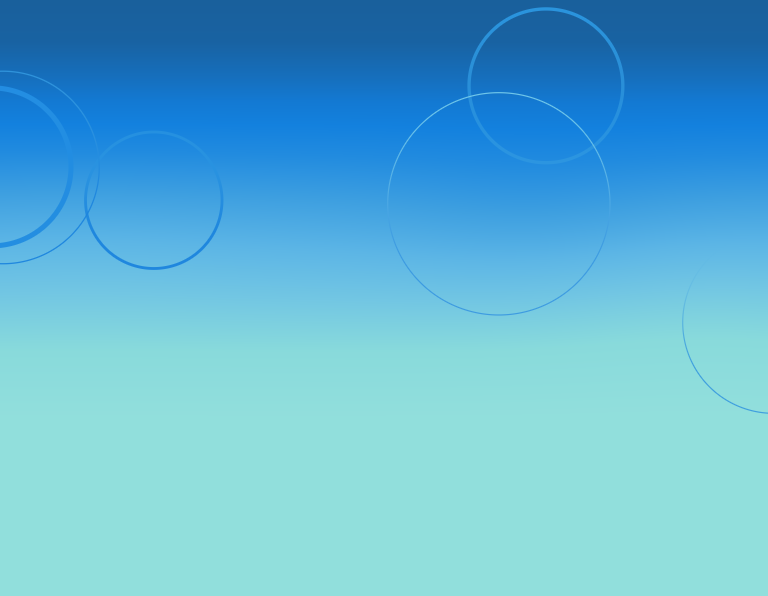
Give the GLSL for this background, as a Shadertoy shader.

```glsl
#define STOP_COUNT 11
#define RING_COUNT 6
#define SHADE_LIFT 0.026
#define TEAL_DROP 0.024
#define LEFT_DROP 0.016
#define RING_OPACITY 0.95

// Sky colour (rgb) and its depth below the top edge (w)
const vec4 skyStops[STOP_COUNT] = vec4[STOP_COUNT](
    vec4(0.100, 0.375, 0.610, 0.00),
    vec4(0.095, 0.385, 0.635, 0.07),
    vec4(0.085, 0.435, 0.740, 0.13),
    vec4(0.075, 0.475, 0.825, 0.17),
    vec4(0.075, 0.505, 0.870, 0.21),
    vec4(0.130, 0.545, 0.875, 0.26),
    vec4(0.250, 0.630, 0.880, 0.34),
    vec4(0.360, 0.710, 0.900, 0.42),
    vec4(0.445, 0.775, 0.890, 0.50),
    vec4(0.535, 0.855, 0.860, 0.59),
    vec4(0.570, 0.873, 0.863, 0.70));

// Ring centre (xy, y down), radius and line width, in canvas heights
const vec4 rings[RING_COUNT] = vec4[RING_COUNT](
    vec4( 0.9160, 0.144, 0.1290, 0.0056),
    vec4( 0.8370, 0.342, 0.1865, 0.0020),
    vec4( 0.2580, 0.336, 0.1145, 0.0048),
    vec4( 0.0050, 0.281, 0.1615, 0.0022),
    vec4(-0.0134, 0.280, 0.1325, 0.0085),
    vec4( 1.2980, 0.541, 0.1525, 0.0020));

// Ring colour and opacity at its top and at its foot
const vec4 ringTop[RING_COUNT] = vec4[RING_COUNT](
    vec4(0.17, 0.59, 0.88, 1.0),
    vec4(0.45, 0.79, 0.92, 1.0),
    vec4(0.17, 0.59, 0.88, 0.7),
    vec4(0.20, 0.60, 0.88, 0.9),
    vec4(0.14, 0.56, 0.89, 1.0),
    vec4(0.33, 0.69, 0.89, 0.0));
const vec4 ringFoot[RING_COUNT] = vec4[RING_COUNT](
    vec4(0.20, 0.61, 0.88, 0.65),
    vec4(0.23, 0.60, 0.88, 1.0),
    vec4(0.11, 0.52, 0.87, 1.0),
    vec4(0.11, 0.52, 0.87, 1.0),
    vec4(0.13, 0.55, 0.88, 1.0),
    vec4(0.23, 0.61, 0.87, 1.0));

// Soft elliptical glow, 1 at its centre
float glow(vec2 p, vec2 centre, vec2 size) {
    vec2 q = (p - centre) / size;
    return exp(-dot(q, q));
}

vec3 skyColour(float depth) {
    vec3 colour = skyStops[0].rgb;
    for (int i = 1; i < STOP_COUNT; i++) {
        float blend = (depth - skyStops[i - 1].w) / (skyStops[i].w - skyStops[i - 1].w);
        colour = mix(colour, skyStops[i].rgb, clamp(blend, 0.0, 1.0));
    }
    return colour;
}

float ringCoverage(vec2 offset, float radius, float width, float pixel) {
    float edge = 0.5 * width - abs(length(offset) - radius);
    return clamp(edge / pixel + 0.5, 0.0, 1.0);
}

void mainImage(out vec4 fragColor, in vec2 fragCoord) {
    float pixel = 1.0 / iResolution.y;
    vec2 p = fragCoord * pixel;
    p.y = 1.0 - p.y;

    // Bend the sky bands with broad glows
    float depth = p.y;
    depth -= SHADE_LIFT * glow(p, vec2(0.90, 0.37), vec2(0.24, 0.13));
    depth += TEAL_DROP * glow(p, vec2(1.18, 0.52), vec2(0.26, 0.16));
    depth += LEFT_DROP * glow(p, vec2(0.13, 0.40), vec2(0.28, 0.14));
    vec3 colour = skyColour(depth);

    // Outlined rings, each shaded from top to foot
    for (int i = 0; i < RING_COUNT; i++) {
        vec2 offset = p - rings[i].xy;
        float radius = rings[i].z;
        float fall = clamp(0.5 + 0.5 * offset.y / radius, 0.0, 1.0);
        vec4 ink = mix(ringTop[i], ringFoot[i], smoothstep(0.0, 0.8, fall));
        float cover = ringCoverage(offset, radius, rings[i].w, pixel);
        colour = mix(colour, ink.rgb, cover * ink.a * RING_OPACITY);
    }

    fragColor = vec4(colour, 1.0);
}
```
